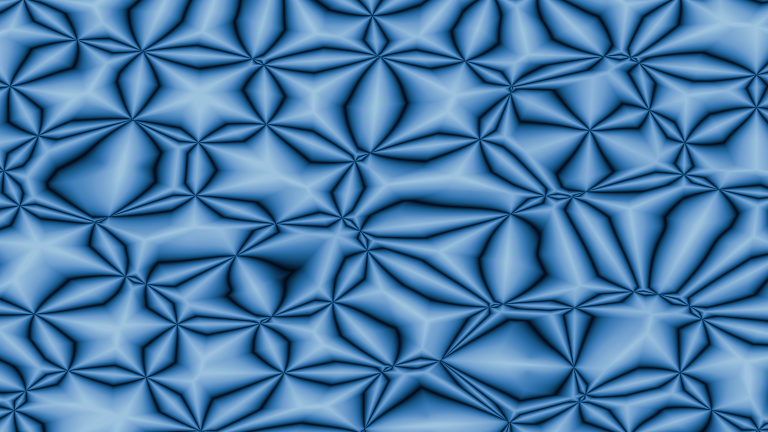
Write a Shadertoy shader that draws this texture.

```glsl
// Blue facets: bright polygons and stars pinched together, split by thin dark seams.
// The three nearest distances to scattered points are compared; a seam runs
// wherever the second distance lies midway between the first and the third.

#define CELLS_X 3.6      // scattered points per canvas height, across
#define CELLS_Y 5.8      // scattered points per canvas height, upward
#define JITTER 1.0       // irregularity of the points
#define PINCH 0.72       // 0 = dark pinch points, 1 = bright pinch points
#define GAIN 1.0         // overall brightness of the facets
#define BANDS 15.0       // tint bands over the value range
#define BAND_TINT 0.022  // strength of the tint bands
#define SAMPLES 2        // antialiasing samples per side

vec2 hash2(vec2 cell) {
    vec2 s = vec2(dot(cell, vec2(127.1, 311.7)), dot(cell, vec2(269.5, 183.3)));
    return fract(sin(s) * 43758.5453);
}

// Distances to the three nearest scattered points, in rising order
vec3 nearestThree(vec2 p) {
    vec2 base = floor(p);
    vec3 near = vec3(9.0);
    for (int y = -2; y <= 2; y++) {
        for (int x = -2; x <= 2; x++) {
            vec2 cell = base + vec2(x, y);
            vec2 site = cell + 0.5 + JITTER * (hash2(cell) - 0.5);
            float d = length(site - p);
            if (d < near.x) near = vec3(d, near.xy);
            else if (d < near.y) near = vec3(near.x, d, near.y);
            else near.z = min(near.z, d);
        }
    }
    return near;
}

// Zero on the seams, rising to ridges inside polygons and stars
float facetHeight(vec2 p) {
    vec3 d = nearestThree(p);
    float spread = max(d.z - d.x, 0.0001);
    return GAIN * abs(d.x + d.z - 2.0 * d.y) / pow(spread, PINCH);
}

// Ramp from near black through deep blue to pale blue
vec3 facetColor(float h) {
    vec3 c = vec3(0.005, 0.04, 0.09);
    c = mix(c, vec3(0.02, 0.10, 0.19), smoothstep(0.0, 0.03, h));
    c = mix(c, vec3(0.04, 0.21, 0.35), clamp((h - 0.03) / 0.05, 0.0, 1.0));
    c = mix(c, vec3(0.08, 0.33, 0.52), clamp((h - 0.08) / 0.08, 0.0, 1.0));
    c = mix(c, vec3(0.20, 0.46, 0.70), clamp((h - 0.16) / 0.15, 0.0, 1.0));
    c = mix(c, vec3(0.42, 0.61, 0.80), clamp((h - 0.31) / 0.23, 0.0, 1.0));
    c = mix(c, vec3(0.61, 0.76, 0.87), clamp((h - 0.54) / 0.36, 0.0, 1.0));
    // Alternating lavender and teal contour bands on the lighter parts
    float band = smoothstep(-0.5, 0.5, sin(6.2832 * BANDS * h)) * 2.0 - 1.0;
    return c + BAND_TINT * band * smoothstep(0.25, 0.5, h) * vec3(0.6, -0.6, 1.0);
}

void mainImage(out vec4 fragColor, in vec2 fragCoord) {
    vec3 sum = vec3(0.0);
    for (int j = 0; j < SAMPLES; j++) {
        for (int i = 0; i < SAMPLES; i++) {
            vec2 offset = (vec2(i, j) + 0.5) / float(SAMPLES) - 0.5;
            vec2 p = (fragCoord + offset) / iResolution.y;
            sum += facetColor(facetHeight(p * vec2(CELLS_X, CELLS_Y) + 17.0));
        }
    }
    fragColor = vec4(sum / float(SAMPLES * SAMPLES), 1.0);
}
```
